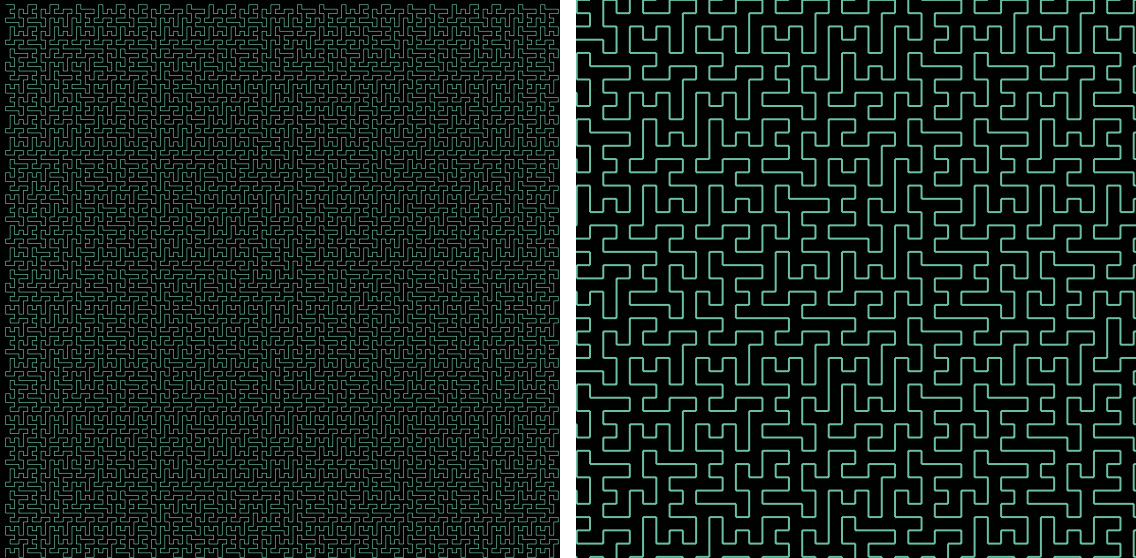
Left: the whole. Right: its middle third, enlarged.
A WebGL 2 fragment shader for this pattern:

```glsl
#version 300 es
precision highp float;

// Draws a space-filling quadratic Gosper curve as thin green lines on black.
// Each square cell owns one edge of the curve; three levels of 5x5 subdivision
// say which side that is, and exact box coverage smooths the lines.

uniform vec2 u_resolution;
out vec4 outColor;

const vec3 BACKGROUND = vec3(0.0, 0.008, 0.007);
const vec3 LINE_COLOR = vec3(0.42, 0.75, 0.64);
const vec2 CURVE_ORIGIN = vec2(0.0102, 0.0013);  // in shorter canvas sides
const float CURVE_SIZE = 0.9902;                 // in shorter canvas sides
const float LINE_WIDTH = 0.15;                   // in cells
const int SPLIT = 5;                             // subdivisions per level
const int CELLS = SPLIT * SPLIT * SPLIT;         // cells along one side

// Side of each subcell on the curve: 0 bottom, 1 right, 2 top, 3 left.
// Rows run from bottom to top.
const int GENERATOR[25] = int[25](
    0, 0, 3, 2, 1,
    1, 0, 1, 1, 1,
    2, 0, 3, 3, 0,
    3, 0, 2, 0, 3,
    0, 0, 1, 2, 3);

// Descends the levels, adding up quarter turns, to find the side to draw.
int drawnSide(ivec2 cell) {
    int turns = 0;
    for (int size = CELLS / SPLIT; size > 0; size /= SPLIT) {
        ivec2 sub = (cell / size) % SPLIT;
        for (int i = 0; i < turns; i++) {
            sub = ivec2(sub.y, SPLIT - 1 - sub.x);
        }
        turns = (turns + GENERATOR[sub.y * SPLIT + sub.x]) % 4;
    }
    return turns;
}

// Share of a square pixel that is covered by an axis-aligned box.
float boxCoverage(vec2 offset, vec2 halfBox, float halfPixel) {
    vec2 overlap = min(offset + halfPixel, halfBox) - max(offset - halfPixel, -halfBox);
    overlap = max(overlap, 0.0) / (2.0 * halfPixel);
    return overlap.x * overlap.y;
}

float edgeCoverage(vec2 point, ivec2 cell, float halfPixel) {
    int side = drawnSide(cell);
    bool horizontal = side % 2 == 0;
    float outward = (side == 1 || side == 2) ? 0.5 : -0.5;
    vec2 center = vec2(cell) + 0.5 + (horizontal ? vec2(0.0, outward) : vec2(outward, 0.0));
    vec2 halfBox = 0.5 * (horizontal ? vec2(1.0, LINE_WIDTH) : vec2(LINE_WIDTH, 1.0));
    return boxCoverage(point - center, halfBox, halfPixel);
}

void main() {
    float canvasSide = min(u_resolution.x, u_resolution.y);
    float cellsPerUnit = float(CELLS) / CURVE_SIZE;
    vec2 point = (gl_FragCoord.xy / canvasSide - CURVE_ORIGIN) * cellsPerUnit;
    point = point.yx;  // lay the base of the curve along the left edge
    float halfPixel = 0.5 * cellsPerUnit / canvasSide;

    // The four cells around the nearest grid corner own all edges in reach.
    ivec2 corner = ivec2(floor(point - 0.5));
    float coverage = 0.0;
    for (int i = 0; i < 4; i++) {
        ivec2 cell = corner + ivec2(i % 2, i / 2);
        bool inside = min(cell.x, cell.y) >= 0 && max(cell.x, cell.y) < CELLS;
        if (inside) coverage += edgeCoverage(point, cell, halfPixel);
    }
    outColor = vec4(mix(BACKGROUND, LINE_COLOR, min(coverage, 1.0)), 1.0);
}
```
